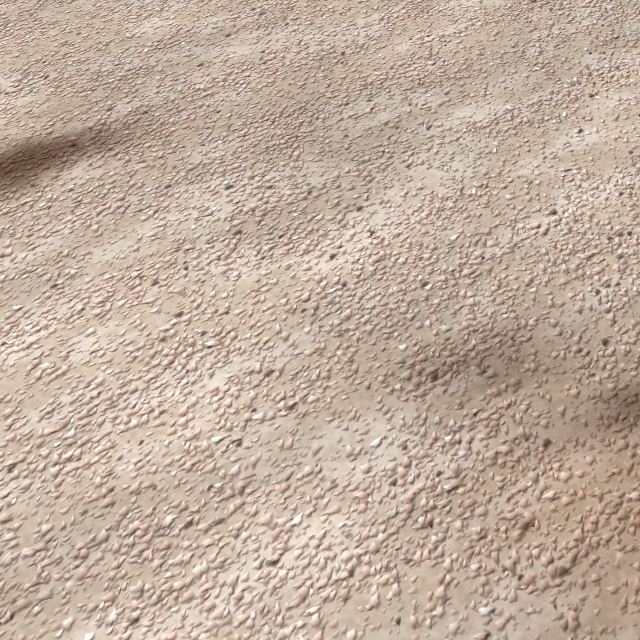
A Shadertoy shader for this texture:

```glsl
const float HORIZON = 1.9;        // vanishing height above the canvas base
const float STONE_CELLS = 112.0;  // stone cells per ground unit
const float GRIT_CELLS = 175.0;
const float STONE_ANGLE = 0.92;
const float RELIEF = 0.22;        // brightness swing across one stone
const float BROAD_LIGHT = 0.24;   // brightness swing between wide areas
const vec2 LIGHT = vec2(-0.64, 0.77);

const vec3 SAND = vec3(0.770, 0.705, 0.635);
const vec3 PALE_DUST = vec3(0.845, 0.795, 0.745);
const vec3 PINK = vec3(0.865, 0.745, 0.690);
const vec3 BEIGE = vec3(0.835, 0.775, 0.715);
const vec3 WHITE = vec3(0.950, 0.930, 0.910);
const vec3 SLATE = vec3(0.480, 0.420, 0.400);
const vec3 UMBER = vec3(0.510, 0.440, 0.395);
const vec3 WARM_TINT = vec3(0.925, 0.855, 0.800);
const vec3 STONE_SHADOW = vec3(0.380, 0.430, 0.440);

float hash(vec2 p) {
    return fract(sin(dot(p, vec2(127.1, 311.7))) * 43758.5453);
}

vec2 hash2(vec2 p) {
    return vec2(hash(p), hash(p + 57.3));
}

mat2 rotation(float a) {
    float c = cos(a), s = sin(a);
    return mat2(c, -s, s, c);
}

float valueNoise(vec2 p) {
    vec2 i = floor(p), f = fract(p);
    f = f * f * (3.0 - 2.0 * f);
    return mix(mix(hash(i), hash(i + vec2(1, 0)), f.x),
               mix(hash(i + vec2(0, 1)), hash(i + vec2(1, 1)), f.x), f.y);
}

float fbm(vec2 p) {
    float sum = 0.0, amp = 0.5;
    for (int i = 0; i < 4; i++) {
        sum += amp * valueNoise(p);
        p = rotation(0.6) * p * 2.03 + 11.7;
        amp *= 0.5;
    }
    return sum / 0.9375;
}

// Radius of an uneven ellipse: 1.0 on its rim
float stoneRadius(vec2 d, float angle, vec2 size, float seed) {
    d = rotation(angle) * d / size;
    float a = atan(d.y, d.x + 1e-5);
    return length(d) * (1.0 + 0.15 * sin(3.0 * a + seed * 6.3) + 0.09 * sin(5.0 * a + seed * 17.0));
}

// Scatters lit stones with short shadows over the colour below
vec3 scatterStones(vec3 col, vec2 p, float cover, float pixel, float strength) {
    vec2 cell = floor(p);
    for (int j = -1; j <= 1; j++)
    for (int i = -1; i <= 1; i++) {
        vec2 id = cell + vec2(i, j);
        float seed = hash(id + 3.1);
        if (hash(id + 19.7) > cover) continue;
        vec2 d = p - id - 0.5 - (hash2(id) - 0.5) * 0.9;
        float grow = mix(0.22, 0.47, pow(hash(id + 8.3), 1.4));
        vec2 size = grow * vec2(1.45, mix(0.55, 0.95, hash(id + 5.9)));
        float angle = STONE_ANGLE + (hash(id + 31.0) - 0.5) * 1.2;
        float soft = 0.36 + 0.3 * pixel / grow;

        float shadowRadius = stoneRadius(d + LIGHT * grow * 0.55, angle, size, seed);
        float shadow = 1.0 - smoothstep(0.7 - soft * 0.5, 1.2 + soft, shadowRadius);
        col *= 1.0 - STONE_SHADOW * strength * shadow;

        float kind = hash(id + 43.0);
        vec3 stone = mix(BEIGE, PINK, smoothstep(0.2, 0.75, kind));
        stone = mix(stone, WHITE, smoothstep(0.90, 0.98, kind));
        stone = mix(stone, SLATE, step(kind, 0.025));
        stone += (seed - 0.5) * 0.12;
        stone += RELIEF * clamp(dot(d, LIGHT) / grow, -1.0, 0.9);
        float body = 1.0 - smoothstep(1.0 - soft, 1.0 + soft, stoneRadius(d, angle, size, seed));
        col = mix(col, stone, body * strength);
    }
    return col;
}

// Soft slanted shade, frayed by noise
float softShade(vec2 uv, vec2 centre, vec2 size, float angle) {
    vec2 d = rotation(angle) * (uv - centre);
    d.y += (fbm(d * vec2(9.0, 28.0) + centre * 40.0) - 0.5) * size.y * 1.3;
    return exp(-dot(d / size, d / size));
}

void mainImage(out vec4 fragColor, in vec2 fragCoord) {
    vec2 uv = fragCoord / iResolution.y;
    float depth = HORIZON - uv.y;
    vec2 ground = vec2(uv.x - 0.5, HORIZON) / depth;
    float pixel = HORIZON / (depth * depth * iResolution.y);

    // Sandy bed with drifts and fine grain
    vec2 drift = rotation(0.60) * ground;
    float patches = fbm(drift * vec2(11.0, 21.0) + 4.0);
    float dust = fbm(drift * vec2(11.0, 30.0) + 31.0);
    vec3 col = mix(SAND, PALE_DUST, smoothstep(0.40, 0.72, dust));
    col += (fbm(ground * 190.0) - 0.5) * 0.15;

    // Grit, then larger stones gathered in patches
    float cover = mix(0.24, 0.82, smoothstep(0.30, 0.68, patches));
    col = scatterStones(col, ground * GRIT_CELLS + 17.0, 0.25 + 0.35 * cover, pixel * GRIT_CELLS, 0.60);
    col = scatterStones(col, ground * STONE_CELLS, cover, pixel * STONE_CELLS, 0.95);

    // Broad light and large shades
    col *= 1.03 + BROAD_LIGHT * (fbm(drift * vec2(5.0, 11.0) + 70.0) - 0.5);
    col *= 1.0 + 0.07 * (0.5 - uv.x) * (1.3 - uv.y);
    float warmth = 1.0 - smoothstep(0.0, 0.50, length((uv - vec2(1.05, 0.18)) * vec2(1.0, 1.3)));
    col *= mix(vec3(1.0), WARM_TINT, warmth);
    float dark = 1.05 * softShade(uv, vec2(0.03, 0.750), vec2(0.17, 0.038), 0.27);
    dark += 0.52 * softShade(uv, vec2(0.74, 0.440), vec2(0.15, 0.058), 0.30);
    dark += 0.60 * softShade(uv, vec2(1.00, 0.375), vec2(0.18, 0.052), 0.28);
    col *= mix(vec3(1.0), UMBER, min(dark, 1.0));

    fragColor = vec4(clamp(col, 0.0, 1.0), 1.0);
}
```
